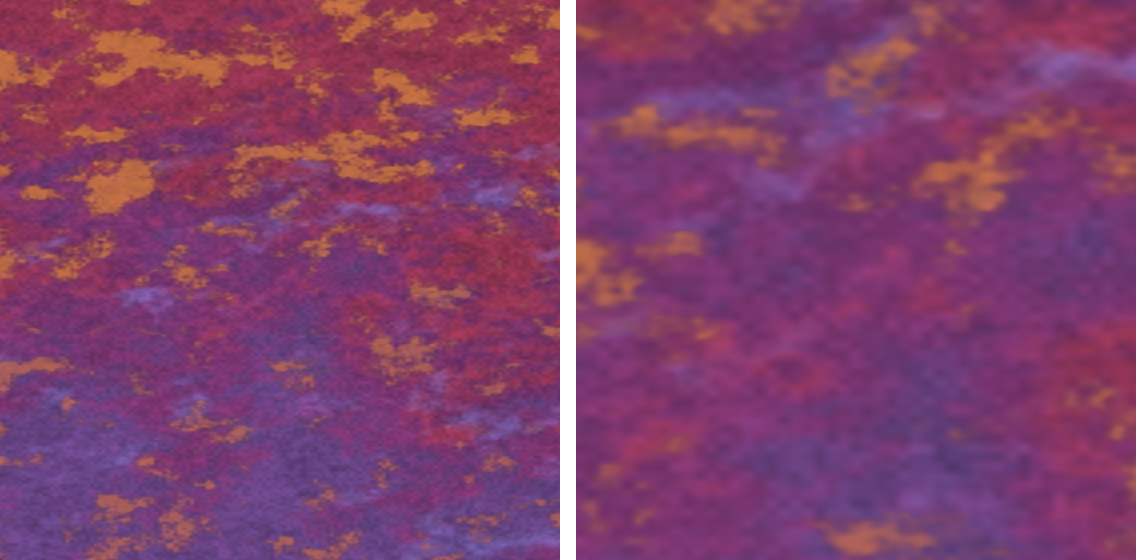
Left, the full canvas; right, a detail of the centre.
This texture is drawn by a Shadertoy shader. Its source:

```glsl
// Weathered paint: crimson fading down to blue-violet, with small worn orange flakes.

const vec3 VIOLET  = vec3(0.41, 0.27, 0.53);
const vec3 PLUM    = vec3(0.47, 0.20, 0.43);
const vec3 CRIMSON = vec3(0.57, 0.20, 0.31);
const vec3 SKY     = vec3(0.47, 0.41, 0.73);
const vec3 ORANGE  = vec3(0.77, 0.45, 0.25);
const vec3 CORAL   = vec3(0.68, 0.38, 0.34);
const vec3 RUST    = vec3(0.53, 0.27, 0.27);
const vec3 MAUVE   = vec3(0.46, 0.26, 0.38);

float hash(vec2 p) {
    vec3 q = fract(vec3(p.xyx) * 0.1031);
    q += dot(q, q.yzx + 33.33);
    return fract((q.x + q.y) * q.z);
}

float valueNoise(vec2 p) {
    vec2 cell = floor(p);
    vec2 f = fract(p);
    f = f * f * (3.0 - 2.0 * f);
    float low  = mix(hash(cell), hash(cell + vec2(1, 0)), f.x);
    float high = mix(hash(cell + vec2(0, 1)), hash(cell + vec2(1, 1)), f.x);
    return mix(low, high, f.y);
}

// Fractal noise, centred on zero
float fbm(vec2 p, int octaves) {
    float sum = 0.0, weight = 0.5, total = 0.0;
    for (int i = 0; i < octaves; i++) {
        sum += weight * valueNoise(p);
        total += weight;
        weight *= 0.5;
        p = mat2(1.6, 0.5, -0.5, 1.6) * p * 1.2 + 17.3;
    }
    return sum / total - 0.5;
}

// Base wash, from violet through plum to crimson as warmth rises
vec3 washColor(float warmth) {
    vec3 color = mix(VIOLET, PLUM, smoothstep(0.16, 0.48, warmth));
    return mix(color, CRIMSON, smoothstep(0.46, 0.80, warmth));
}

// Positive inside a flake, negative outside
float flakeField(vec2 p, float threshold) {
    vec2 drift = vec2(fbm(p * 10.0 + 40.0, 2), fbm(p * 10.0 + 71.0, 2));
    vec2 q = (p + 0.015 * drift) * vec2(16.0, 29.0);
    float clusters = 0.24 * fbm(p * vec2(4.0, 7.0) + 23.0, 2);
    return fbm(q + 5.0, 4) + clusters - threshold;
}

void mainImage(out vec4 fragColor, in vec2 fragCoord) {
    vec2 uv = fragCoord / iResolution.xy;
    vec2 p = fragCoord / iResolution.y;
    vec2 sheared = vec2(p.x, p.y - 0.10 * p.x);

    // Fine surface texture
    float grain = valueNoise(p * vec2(140.0, 180.0)) - 0.5;
    float weave = fbm(p * vec2(50.0, 85.0) + 9.0, 2);
    float streaks = fbm(sheared * vec2(11.0, 28.0) + 61.0, 3);

    // Broad wash
    float warmth = 0.75 * uv.y + 0.22 * (uv.x - 0.5) + 0.13;
    warmth += 0.75 * fbm(sheared * vec2(6.0, 11.0) + 3.0, 4);
    warmth += 0.45 * streaks + 0.25 * weave;
    vec3 color = washColor(warmth);

    // Pale blue glints
    float glintField = fbm(sheared * vec2(9.0, 18.0) + 88.0, 4);
    float glint = smoothstep(0.08, 0.34, glintField + 0.12 * weave);
    glint *= 1.0 - 0.9 * smoothstep(0.65, 0.90, uv.y);
    color = mix(color, SKY, 0.65 * glint);
    color *= 1.0 + 0.18 * streaks + 0.24 * weave + 0.16 * grain;

    // Worn flakes: a thin stain around each, then a feathered body
    float threshold = mix(0.150, 0.065, smoothstep(0.40, 0.95, uv.y));
    float field = flakeField(p, threshold) + 0.10 * grain + 0.10 * weave;
    float stain = smoothstep(-0.10, 0.02, field);
    float flake = smoothstep(-0.03, 0.16, field);
    float heat = smoothstep(0.25, 0.75, uv.y + 0.5 * streaks);
    vec3 flakeColor = mix(CORAL, ORANGE, heat) * (1.0 + 0.12 * weave + 0.06 * grain);
    color = mix(color, mix(MAUVE, RUST, heat), 0.45 * stain);
    color = mix(color, flakeColor, 0.88 * flake);

    fragColor = vec4(clamp(color, 0.0, 1.0), 1.0);
}
```
